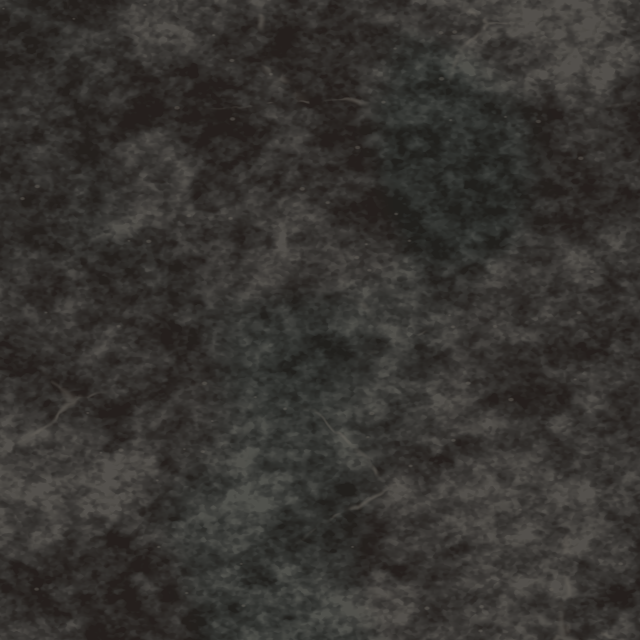
Give the GLSL for this texture, as a WebGL 2 fragment shader.

```glsl
#version 300 es
precision highp float;

uniform vec2 u_resolution;
out vec4 outColor;

// Stone palette, dark to light
const vec3 SOOT  = vec3(0.172, 0.157, 0.147);
const vec3 SLATE = vec3(0.208, 0.199, 0.189);
const vec3 ASH   = vec3(0.250, 0.240, 0.229);
const vec3 DUST  = vec3(0.312, 0.301, 0.284);
const vec3 MOSS_SHIFT = vec3(-0.015, 0.003, 0.002);
const vec3 VEIN_COLOR = vec3(0.43, 0.41, 0.38);

// Tone levels, in standard deviations, where each colour is reached
const vec4 LEVELS = vec4(-1.04, -0.07, 0.77, 1.75);

// Broad patches and fine grain: scale, gain per octave, share of the tone
const int   PATCH_OCTAVES = 4;
const float PATCH_SCALE = 5.0;
const float PATCH_GAIN = 0.82;
const float PATCH_SHARE = 0.74;
const int   GRAIN_OCTAVES = 3;
const float GRAIN_SCALE = 44.0;
const float GRAIN_GAIN = 0.92;
const float GRAIN_SHARE = 0.64;
const float TONE_OFFSET = -0.14;

const float CELL_SOFTNESS = 5.0;
const float CELL_DEVIATION = 0.22;
const vec2  STRETCH = vec2(0.82, 1.12);
const float WARP = 0.010;
const float RAGGED = 0.012;
const float VEIN_SCALE = 3.4;
const float VEIN_WIDTH = 0.0035;
const float SPECK_SCALE = 46.0;
const float SPECK_SHARE = 0.03;

vec3 hash3(vec2 cell) {
    vec3 q = fract(cell.xyx * vec3(0.1031, 0.1030, 0.0973));
    q += dot(q, q.yxz + 33.33);
    return fract((q.xxy + q.yzz) * q.zyx);
}

// Random cell values, blended around jittered cell centres
float cellular(vec2 p) {
    vec2 cell = floor(p), local = p - cell;
    vec2 sum = vec2(0.0);
    for (int y = -1; y <= 1; y++)
    for (int x = -1; x <= 1; x++) {
        vec2 offset = vec2(x, y);
        vec3 h = hash3(cell + offset);
        vec2 d = offset + h.xy - local;
        float weight = exp(-CELL_SOFTNESS * dot(d, d));
        sum += weight * vec2(h.z, 1.0);
    }
    return sum.x / sum.y;
}

// Layered cellular noise with zero mean and unit deviation
float layeredCells(vec2 p, int octaves, float gain) {
    float total = 0.0, energy = 0.0, amplitude = 1.0;
    for (int i = 0; i < octaves; i++) {
        total += amplitude * (cellular(p) - 0.5);
        energy += amplitude * amplitude;
        amplitude *= gain;
        p = mat2(0.96, 0.28, -0.28, 0.96) * p * 2.03 + vec2(17.3, 9.1);
    }
    return total / (sqrt(energy) * CELL_DEVIATION);
}

// Distance to the border between the two nearest cells
float cellBorder(vec2 p) {
    vec2 cell = floor(p), local = p - cell;
    float nearest = 9.0, second = 9.0;
    for (int y = -1; y <= 1; y++)
    for (int x = -1; x <= 1; x++) {
        vec2 offset = vec2(x, y);
        float d = length(offset + hash3(cell + offset + 71.0).xy - local);
        second = min(second, max(nearest, d));
        nearest = min(nearest, d);
    }
    return 0.5 * (second - nearest);
}

// Sparse small pale flakes, each with its own size
float specks(vec2 p, float pixel) {
    vec2 cell = floor(p);
    vec3 h = hash3(cell + 210.0);
    vec2 d = (p - cell - mix(vec2(0.25), vec2(0.75), h.xy)) * vec2(0.8, 1.2);
    float radius = mix(0.06, 0.15, h.x);
    float present = step(1.0 - SPECK_SHARE, h.z);
    return present * (1.0 - smoothstep(radius - pixel, radius + pixel, length(d)));
}

vec3 stoneColor(float tone) {
    vec3 t = (vec3(tone) - LEVELS.xyz) / (LEVELS.yzw - LEVELS.xyz);
    vec3 color = mix(SOOT, SLATE, clamp(t.x, -0.8, 1.0));
    color = mix(color, ASH, clamp(t.y, 0.0, 1.0));
    return mix(color, DUST, clamp(t.z, 0.0, 1.3));
}

void main() {
    vec2 uv = gl_FragCoord.xy / u_resolution.y;
    float pixel = 1.0 / u_resolution.y;

    // Bend and fray the patch outlines, leaving the grain straight
    vec2 bend = sin(uv.yx * vec2(13.0, 11.0) + 2.0 * sin(uv * 19.0));
    vec2 fray = vec2(cellular(uv * 45.0), cellular(uv * 45.0 + 57.0)) - 0.5;
    vec2 p = uv + WARP * bend + RAGGED * fray;

    float patches = layeredCells(p * STRETCH * PATCH_SCALE + 5.0, PATCH_OCTAVES, PATCH_GAIN);
    float grain = layeredCells(uv * STRETCH * GRAIN_SCALE + 130.0, GRAIN_OCTAVES, GRAIN_GAIN);
    vec3 color = stoneColor(PATCH_SHARE * patches + GRAIN_SHARE * grain + TONE_OFFSET);

    // Cool greenish patches
    color += MOSS_SHIFT * smoothstep(0.5, 0.85, cellular(p * 3.6 + 40.0));

    // Broken hairline veins, mostly lying flat
    vec2 veinPoint = (p + 0.4 * WARP * bend) * vec2(0.7, 1.4);
    float border = cellBorder(veinPoint * VEIN_SCALE) / VEIN_SCALE;
    float vein = 1.0 - smoothstep(0.0, VEIN_WIDTH + pixel, border);
    vein *= smoothstep(0.58, 0.8, cellular(uv * 6.0 + 90.0));
    vein *= smoothstep(0.2, 0.8, cellular(uv * 60.0));
    color = mix(color, VEIN_COLOR, 0.5 * vein);

    color = mix(color, VEIN_COLOR, 0.45 * specks(uv * SPECK_SCALE, pixel * SPECK_SCALE));
    outColor = vec4(color, 1.0);
}
```
